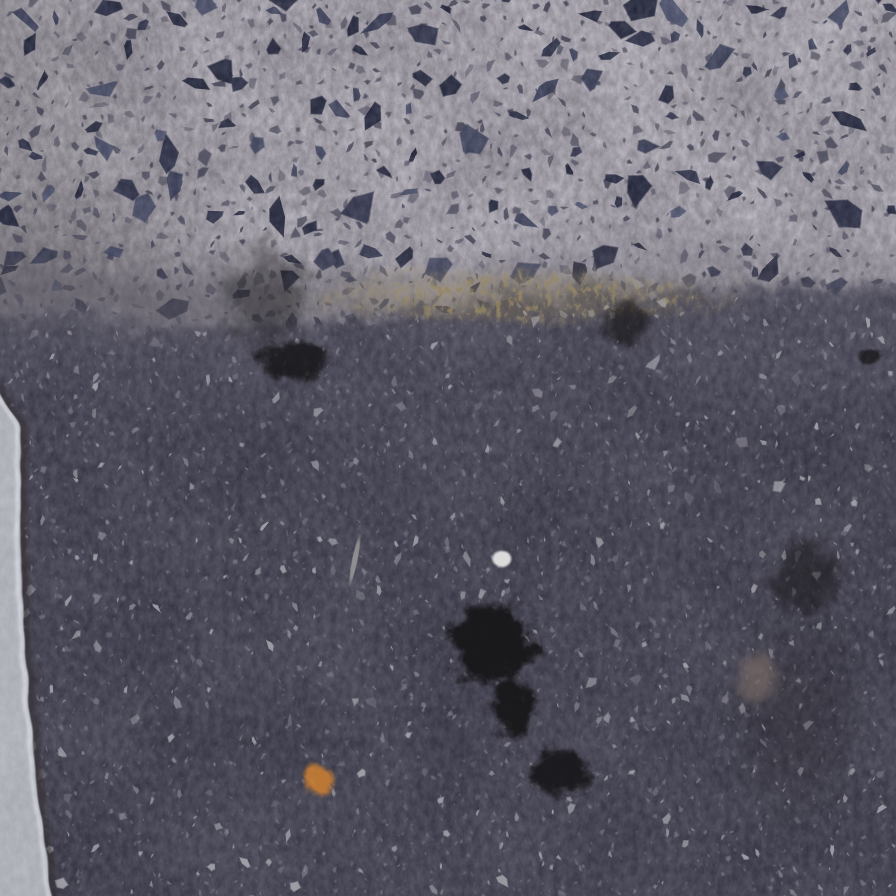
Write a Shadertoy shader that draws this texture.

```glsl
const float TAU = 6.2831853;

vec2 hash2(vec2 p) {
  vec3 h = fract(p.xyx * vec3(0.1031, 0.103, 0.0973));
  h += dot(h, h.yzx + 33.33);
  return fract((h.xx + h.yz) * h.zy);
}

vec2 direction(float a) { return vec2(cos(a), sin(a)); }

float bump(float x, float width) { return exp(-x * x / (width * width)); }

float corner(vec2 cell, vec2 f, vec2 o) {
  return dot(direction(TAU * hash2(cell + o + 71.0).x), f - o);
}

float gradientNoise(vec2 p) {
  vec2 c = floor(p), f = fract(p), e = vec2(0, 1);
  vec2 w = f * f * (3.0 - 2.0 * f);
  return mix(mix(corner(c, f, e.xx), corner(c, f, e.yx), w.x),
             mix(corner(c, f, e.xy), corner(c, f, e.yy), w.x), w.y);
}

float fbm(vec2 p) {
  float sum = 0.0, amp = 1.0;
  for (int i = 0; i < 4; i++) {
    sum += amp * gradientNoise(p);
    p = mat2(1.6, 1.2, -1.2, 1.6) * p + 13.7;
    amp *= 0.55;
  }
  return sum;
}

// Irregular five-sided stone; negative inside
float stoneDistance(vec2 p, float radius, vec2 seed) {
  float d = -1.0;
  for (int i = 0; i < 5; i++) {
    vec2 h = hash2(seed + float(i) * 7.3);
    float a = (float(i) + 0.8 * (h.x - 0.5)) * TAU / 5.0;
    d = max(d, dot(p, direction(a)) - radius * (0.6 + 0.55 * h.y));
  }
  return d;
}

// Scattered stones: x = coverage, y = random tone
vec2 scatter(vec2 uv, float cells, vec2 sizes, float presence, float spin) {
  vec2 p = uv * cells, result = vec2(0);
  float soft = cells * max(0.0014, 0.7 / iResolution.y);
  for (int k = 0; k < 9; k++) {
    vec2 id = floor(p) + vec2(k % 3 - 1, k / 3 - 1), seed = id + cells * 3.0;
    vec2 place = hash2(seed), look = hash2(seed + 41.0), shape = hash2(seed + 97.0);
    if (look.x > presence) continue;
    vec2 axis = direction((shape.x - 0.5) * spin);
    vec2 q = p - id - 0.1 - 0.8 * place;
    q = vec2(dot(q, axis), dot(q, vec2(-axis.y, axis.x)));
    q.x *= 1.0 + 1.5 * shape.y;
    float radius = mix(sizes.x, sizes.y, look.y * look.y);
    float mask = 1.0 - smoothstep(-soft, soft, stoneDistance(q, radius, seed));
    if (mask > result.x) result = vec2(mask, fract(look.y * 17.0 + place.x));
  }
  return result;
}

// Ragged blot; spot = center and radii
float blot(vec2 uv, float rough, vec4 spot, float soft) {
  float d = length((uv - spot.xy) / spot.zw) + rough;
  return 1.0 - smoothstep(1.0 - soft, 1.0 + soft, d);
}

vec3 concrete(vec2 uv, float cloud, float grain) {
  vec3 col = vec3(0.62, 0.605, 0.64) + 0.07 * cloud + 0.11 * grain;
  col *= mix(0.86, 1.0, smoothstep(0.0, 0.4, uv.x + uv.y * 0.5 - 0.35));
  vec2 sliver = scatter(uv, 58.0, vec2(0.14, 0.42), 0.65, TAU);
  vec2 chip = scatter(uv, 27.0, vec2(0.18, 0.48), 0.55, TAU);
  col = mix(col, vec3(0.27, 0.27, 0.34), sliver.x * (0.4 + 0.5 * sliver.y));
  vec3 navy = mix(vec3(0.16, 0.17, 0.25), vec3(0.33, 0.35, 0.45), chip.y * chip.y);
  return mix(col, navy + 0.06 * grain, chip.x * 0.93);
}

vec3 asphalt(vec2 uv, float cloud, float grain) {
  vec3 col = vec3(0.285, 0.28, 0.335) + 0.035 * cloud + 0.07 * grain;
  col += 0.04 * smoothstep(0.5, 0.66, uv.y);
  vec2 dust = scatter(uv, 92.0, vec2(0.12, 0.34), 0.5, 2.0);
  vec2 grit = scatter(uv, 49.0, vec2(0.09, 0.31), 0.42, 1.8);
  col = mix(col, vec3(0.5, 0.5, 0.55), dust.x * dust.y * 0.7);
  return mix(col, vec3(0.66, 0.66, 0.69), grit.x * (0.2 + 0.7 * grit.y));
}

// Oil and damp spots
float darkSpots(vec2 uv, float rough) {
  vec4 spots[9] = vec4[](
    vec4(0.549, 0.281, 0.045, 0.043), vec4(0.573, 0.213, 0.024, 0.034),
    vec4(0.625, 0.138, 0.031, 0.024), vec4(0.327, 0.597, 0.036, 0.022),
    vec4(0.97, 0.602, 0.013, 0.008), vec4(0.7, 0.638, 0.027, 0.022),
    vec4(0.898, 0.355, 0.036, 0.04), vec4(0.297, 0.67, 0.045, 0.05),
    vec4(0.89, 0.2, 0.06, 0.09));
  float dark = 0.0;
  for (int i = 0; i < 9; i++) {
    float strength = 0.95 - 0.011 * float(i * i);
    dark = max(dark, strength * blot(uv, rough, spots[i], 0.8 - 0.6 * strength));
  }
  return dark;
}

void mainImage(out vec4 fragColor, in vec2 fragCoord) {
  vec2 uv = fragCoord / iResolution.xy;
  float cloud = fbm(uv * 9.0), grain = fbm(uv * vec2(125, 85)), rough = 0.45 * fbm(uv * 42.0);

  // Two pavements with a worn, mossy seam
  float seam = 0.655 + 0.024 * smoothstep(0.4, 0.7, uv.x) - 0.02 * bump(uv.x - 0.24, 0.15);
  float height = uv.y - seam + 0.018 * fbm(uv * 22.0);
  vec3 col = mix(asphalt(uv, cloud, grain), concrete(uv, cloud, grain), smoothstep(-0.016, 0.02, height));
  float grime = bump(height - 0.025, 0.035) * mix(0.6, 0.2, smoothstep(0.2, 0.5, uv.x));
  col = mix(col, vec3(0.35, 0.34, 0.38), grime);
  float moss = blot(uv, rough, vec4(0.57, 0.67, 0.19, 0.026), 0.5);
  col = mix(col, vec3(0.58, 0.52, 0.38), moss * (0.3 + 0.6 * smoothstep(0.0, 0.5, grain)));

  // Stains and bright debris
  col = mix(col, vec3(0.09, 0.085, 0.095), darkSpots(uv, rough));
  col = mix(col, vec3(0.5, 0.44, 0.42), 0.6 * blot(uv, rough, vec4(0.846, 0.245, 0.02, 0.025), 0.6));
  col = mix(col, vec3(0.78, 0.49, 0.2), 0.9 * blot(uv, rough, vec4(0.355, 0.13, 0.015, 0.018), 0.35));
  col = mix(col, vec3(0.86), blot(uv, 0.2 * rough, vec4(0.56, 0.376, 0.0105, 0.009), 0.25));
  vec2 slanted = uv - vec2(0.2 * (uv.y - 0.375), 0);
  col = mix(col, vec3(0.62), 0.8 * blot(slanted, 0.0, vec4(0.396, 0.375, 0.003, 0.025), 0.3));

  // Painted strip with a dark rim
  float rise = clamp(1.0 - uv.y / 0.45, 0.0, 1.0);
  float rim = 0.023 + 0.035 * rise * rise - 0.026 * smoothstep(0.52, 0.568, uv.y);
  float side = uv.x - rim + 0.003 * gradientNoise(uv * 35.0);
  float below = 1.0 - smoothstep(0.565, 0.58, uv.y);
  col = mix(col, vec3(0.2, 0.18, 0.19), 0.6 * below * bump(side - 0.003, 0.005));
  vec3 paint = vec3(0.69, 0.7, 0.73) + 0.035 * (cloud + grain) + 0.1 * bump(side + 0.004, 0.003);
  col = mix(col, paint, below * (1.0 - smoothstep(-0.0015, 0.0015, side)));
  fragColor = vec4(clamp(col, 0.0, 1.0), 1.0);
}
```
